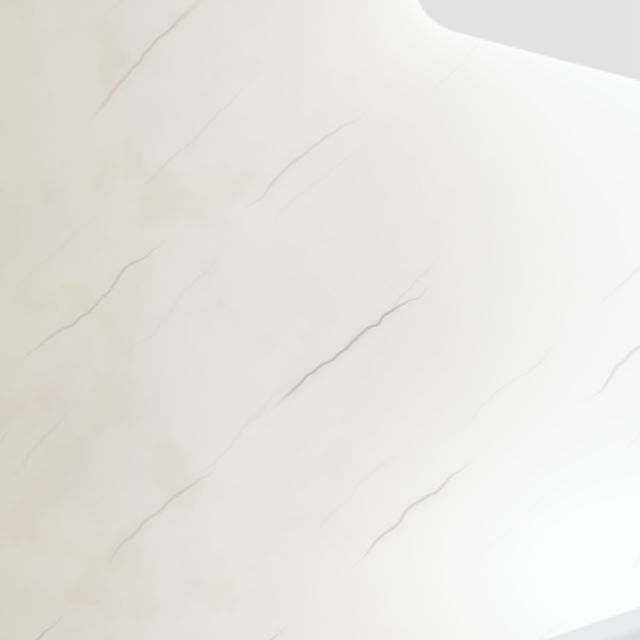
Write a WebGL 1 fragment shader that draws this texture.

```glsl
precision highp float;
// Polished cream stone with thin tan veins running up to the right, washed out by glare.
// Tapered veins sit in a tilted cell grid over cloudy noise; a rounded grey panel
// and a pale strip cut into the right-hand corners.

uniform vec2 u_resolution;

const vec3 STONE_SHADE = vec3(0.846, 0.822, 0.780);
const vec3 STONE_MID   = vec3(0.896, 0.888, 0.868);
const vec3 STONE_LIGHT = vec3(0.922, 0.922, 0.916);
const vec3 GLARE_COLOR = vec3(0.990, 0.994, 0.996);
const vec3 BLOTCH_TINT = vec3(0.008, 0.017, 0.032);
const vec3 VEIN_COLOR  = vec3(0.705, 0.650, 0.575);
const vec3 SWELL_COLOR = vec3(0.780, 0.715, 0.630);
const vec3 PANEL_COLOR = vec3(0.886, 0.886, 0.888);
const vec3 STRIP_COLOR = vec3(0.915, 0.918, 0.925);

const float VEIN_ANGLE   = 0.74;
const vec2  VEIN_CELL    = vec2(0.40, 0.28);  // length along, spacing across
const float VEIN_WIDTH   = 0.0016;
const float VEIN_SWELL   = 0.0075;
const float VEIN_SOFT    = 0.0022;
const float VEIN_OPACITY = 0.56;
const float FINE_VEINS   = 0.22;
const float GRAIN        = 0.013;
const float EDGE_SOFT    = 0.0030;

float hash(vec2 p) {
  vec3 q = fract(p.xyx * 0.1031);
  q += dot(q, q.yzx + 33.33);
  return fract((q.x + q.y) * q.z);
}

float noise(vec2 p) {
  vec2 i = floor(p), f = fract(p);
  f = f * f * (3.0 - 2.0 * f);
  float low = mix(hash(i), hash(i + vec2(1.0, 0.0)), f.x);
  float high = mix(hash(i + vec2(0.0, 1.0)), hash(i + 1.0), f.x);
  return mix(low, high, f.y);
}

float fbm(vec2 p) {
  float sum = 0.0, weight = 0.5;
  for (int i = 0; i < 5; i++) {
    sum += weight * noise(p);
    p = mat2(1.6, 1.2, -1.2, 1.6) * p + 17.3;
    weight *= 0.5;
  }
  return sum;
}

// One wandering, tapered vein per tilted cell: x is coverage, y is swelling.
vec2 veins(vec2 p, float seed, float presence) {
  float c = cos(VEIN_ANGLE), s = sin(VEIN_ANGLE);
  vec2 q = vec2(c * p.x + s * p.y, c * p.y - s * p.x);
  float row = floor((q.y + 0.16) / VEIN_CELL.y);
  float across = q.y + 0.02 - row * VEIN_CELL.y;
  float along = q.x / VEIN_CELL.x + hash(vec2(row + 40.0, seed));
  vec2 id = vec2(floor(along) + 20.0, row + 20.0) + seed;
  float t = fract(along);

  // Centre line: offset and tilt per vein, with a gentle bend and small kinks.
  float track = row * 7.3 + seed + 60.0;
  float center = 0.07 * (hash(id) - 0.5) + 0.08 * (hash(id + 31.0) - 0.5) * (t - 0.5);
  center += 0.026 * (noise(vec2(q.x * 7.0 + 30.0, track)) - 0.5);
  center += 0.012 * (noise(vec2(q.x * 26.0 + 90.0, track)) - 0.5);
  center += 0.005 * (noise(vec2(q.x * 65.0 + 140.0, track)) - 0.5);

  float start = 0.20 * hash(id + 57.0);
  float end = 0.75 + 0.25 * hash(id + 83.0);
  float taper = smoothstep(start, start + 0.20, t) * (1.0 - smoothstep(end - 0.25, end, t));
  float swell = pow(noise(vec2(q.x * 11.0 + 70.0, track + 5.0)), 3.0);
  float halfWidth = (VEIN_WIDTH + VEIN_SWELL * swell) * taper;
  float d = abs(across - center);
  float core = 1.0 - smoothstep(halfWidth * 0.2, halfWidth + VEIN_SOFT, d);
  float halo = 0.10 * exp(-d * d / 0.00012);
  float strength = mix(0.35, 1.0, hash(id + 11.0)) * mix(1.0, 0.75, swell);
  strength *= step(hash(id + 7.0), presence);
  return vec2(taper * strength * (core + halo), swell);
}

// Signed distance to the rounded upper-right panel, positive inside.
float panelDistance(vec2 p) {
  float slope = dot(p - vec2(0.73, 0.945), vec2(0.255, 0.967));
  float side = p.x - 0.645;
  float blend = max(0.075 - abs(slope - side), 0.0) / 0.075;
  return min(slope, side) - blend * blend * 0.01875;
}

void main() {
  vec2 p = gl_FragCoord.xy / u_resolution;
  float panel = panelDistance(p);
  float strip = dot(p - vec2(0.85, 0.0), vec2(0.322, -0.947));

  // Stone: shaded at the left, paler to the right, with warm clouds and faint grain.
  vec3 color = mix(STONE_SHADE, STONE_MID, smoothstep(-0.10, 0.52, p.x));
  color = mix(color, STONE_LIGHT, smoothstep(0.45, 0.95, p.x));
  float warmth = 1.0 - smoothstep(0.25, 0.80, p.x);
  color += (fbm(p * 6.0 + 3.0) - 0.48) * mix(0.014, 0.030, warmth);
  color -= BLOTCH_TINT * warmth * smoothstep(0.50, 0.75, fbm(p * 11.0 + 21.0));
  color += GRAIN * mix(0.6, 1.0, warmth) * (fbm(p * vec2(38.0, 30.0) + 9.0) - 0.48);

  // Glare: lower-right pool, a glow along the panel, and the right edge.
  vec2 pool = (p - vec2(0.98, 0.11)) / vec2(0.42, 0.24);
  float poolGlow = exp(-dot(pool, pool));
  float panelGlow = 0.68 * exp(-max(-panel, 0.0) / 0.13);
  float sideGlow = 0.50 * smoothstep(0.65, 1.05, p.x);
  float glare = 1.0 - (1.0 - poolGlow) * (1.0 - panelGlow) * (1.0 - sideGlow);
  color = mix(color, GLARE_COLOR, glare);

  // Main veins and a sparse, fainter set, both fading in the glare.
  vec2 mainVein = veins(p, 3.0, 0.85);
  float faintVein = FINE_VEINS * veins(p * 1.35 + 0.13, 47.0, 0.5).x;
  float cover = min(mainVein.x + faintVein, 1.0) * VEIN_OPACITY * (1.0 - 0.85 * glare);
  color = mix(color, mix(VEIN_COLOR, SWELL_COLOR, smoothstep(0.05, 0.4, mainVein.y)), cover);

  // Panel with a bright rim, then the lower strip darkening to the corner.
  color = mix(color, vec3(1.0), 0.6 * exp(-abs(panel) / 0.008));
  vec3 panelShade = PANEL_COLOR + 0.012 * (p.x - 0.8);
  color = mix(color, panelShade, smoothstep(-EDGE_SOFT, EDGE_SOFT, panel));
  vec3 stripShade = STRIP_COLOR - 0.05 * smoothstep(0.025, 0.04, strip);
  color = mix(color, stripShade, smoothstep(-EDGE_SOFT, EDGE_SOFT, strip));

  gl_FragColor = vec4(clamp(color, 0.0, 1.0), 1.0);
}
```
